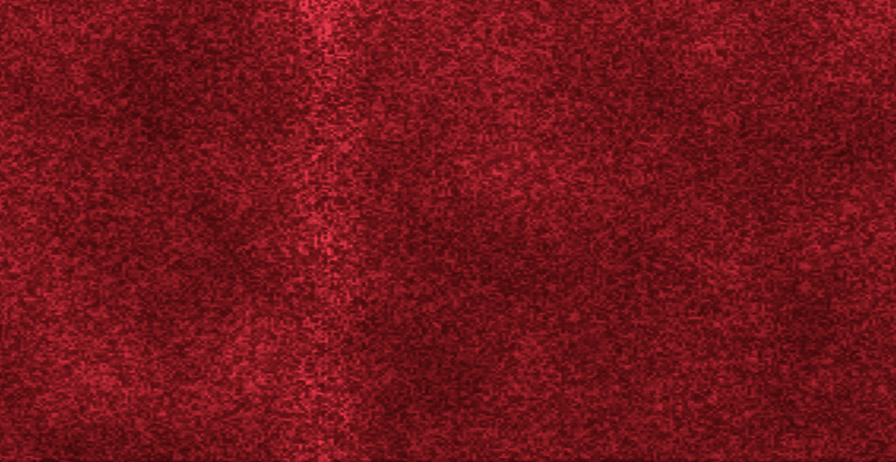
A WebGL 1 fragment shader for this texture:

```glsl
precision highp float;
// Crushed red velvet: fine, slightly flattened pile grain over soft brushed patches.
// Layered value noise makes the pile and the nap; soft ellipses place the
// large folds, and a worn upright band shows faint woven columns.
uniform vec2 u_resolution;

float hash(vec2 p) {
  vec3 q = fract(vec3(p.xyx) * 0.1031);
  q += dot(q, q.yzx + 33.33);
  return fract((q.x + q.y) * q.z);
}

// Value noise centred on zero
float noise(vec2 p) {
  vec2 i = floor(p), f = fract(p);
  f = f * f * (3.0 - 2.0 * f);
  float low = mix(hash(i), hash(i + vec2(1.0, 0.0)), f.x);
  float high = mix(hash(i + vec2(0.0, 1.0)), hash(i + 1.0), f.x);
  return mix(low, high, f.y) - 0.5;
}

float fbm(vec2 p) {
  float sum = 0.0, weight = 0.5;
  for (int i = 0; i < 4; i++) {
    sum += weight * noise(p);
    p = mat2(0.8, 0.6, -0.6, 0.8) * p * 2.03 + 17.3;
    weight *= 0.5;
  }
  return sum;
}

// Soft elliptical patch
float patchAt(vec2 p, vec2 centre, vec2 radius) {
  vec2 d = (p - centre) / radius;
  return exp(-dot(d, d));
}

// Broad light and dark areas where the nap is brushed either way
float brushedNap(vec2 p) {
  vec2 w = p + 0.13 * vec2(fbm(p * 5.0), fbm(p * 5.0 + 41.0));
  float shade = 0.46 * fbm(p * vec2(4.5, 5.0) + 7.0);
  shade += 0.08 * patchAt(w, vec2(0.10, 0.60), vec2(0.20, 0.50));
  shade += 0.12 * patchAt(w, vec2(0.55, 0.27), vec2(0.10, 0.12));
  shade += 0.12 * patchAt(w, vec2(1.02, 0.60), vec2(0.12, 0.10));
  shade += 0.14 * patchAt(w, vec2(1.80, 0.46), vec2(0.12, 0.10));
  shade += 0.20 * patchAt(w, vec2(1.92, 0.96), vec2(0.14, 0.12));
  shade += 0.16 * patchAt(w, vec2(1.53, 0.87), vec2(0.05, 0.04));
  shade -= 0.10 * patchAt(w, vec2(0.38, 0.55), vec2(0.12, 0.30));
  shade -= 0.16 * patchAt(w, vec2(0.20, 0.03), vec2(0.35, 0.06));
  shade -= 0.16 * patchAt(w, vec2(0.95, 0.30), vec2(0.16, 0.35));
  shade -= 0.20 * patchAt(w, vec2(1.65, 0.27), vec2(0.22, 0.20));
  shade -= 0.18 * patchAt(w, vec2(1.80, 0.70), vec2(0.12, 0.09));
  return shade;
}

// Upright worn band, brightest at the top
float wornBand(vec2 p) {
  float x = p.x - 0.72 + 0.05 * fbm(vec2(p.x * 3.0, p.y * 7.0));
  float width = x > 0.0 ? 0.065 : 0.09;
  float strength = 0.7 + 0.5 * smoothstep(0.6, 0.9, p.y);
  return strength * exp(-x * x / (width * width));
}

// Short curved ridge with broken, fading ends
float crease(vec2 p) {
  float bend = max(1.58 - p.x, 0.0);
  float d = p.y - 0.222 + 2.2 * bend * bend + 0.02 * noise(p * 40.0);
  float ends = smoothstep(1.37, 1.45, p.x) * (1.0 - smoothstep(1.58, 1.67, p.x));
  return ends * exp(-d * d / 0.00006) * (0.6 + noise(p * 25.0));
}

// Tufts, wider than tall, with a little jitter in their rows
float pile(vec2 p) {
  vec2 q = p + 0.004 * vec2(noise(p * 45.0), noise(p * 45.0 + 9.0));
  float fine = noise(q * vec2(146.0, 184.0));
  float tuft = noise(q * vec2(84.0, 116.0) + 31.0);
  float clump = noise(q * vec2(34.0, 50.0) + 57.0);
  return 0.75 * fine + 0.35 * tuft + 0.1 * clump;
}

void main() {
  vec2 p = gl_FragCoord.xy / u_resolution.y;
  float band = wornBand(p);

  // Combine pile, folds and weave as relative brightness
  float light = brushedNap(p) + 0.24 * band + 0.3 * crease(p);
  light += pile(p) * (0.94 + 0.3 * band);
  float columns = cos(6.2832 * (p.x * 72.0 + 0.5 * noise(p * 18.0)));
  light += 0.07 * columns * band * (1.0 - smoothstep(0.55, 0.85, p.y));
  light -= 0.25 * (1.0 - smoothstep(0.0, 0.008, p.y));

  // Deep crimson turns slightly pinker as it brightens
  float red = clamp(0.457 * exp(light), 0.12, 0.9);
  gl_FragColor = vec4(red, 0.25 * pow(red, 1.45), 0.345 * pow(red, 1.54), 1.0);
}
```
